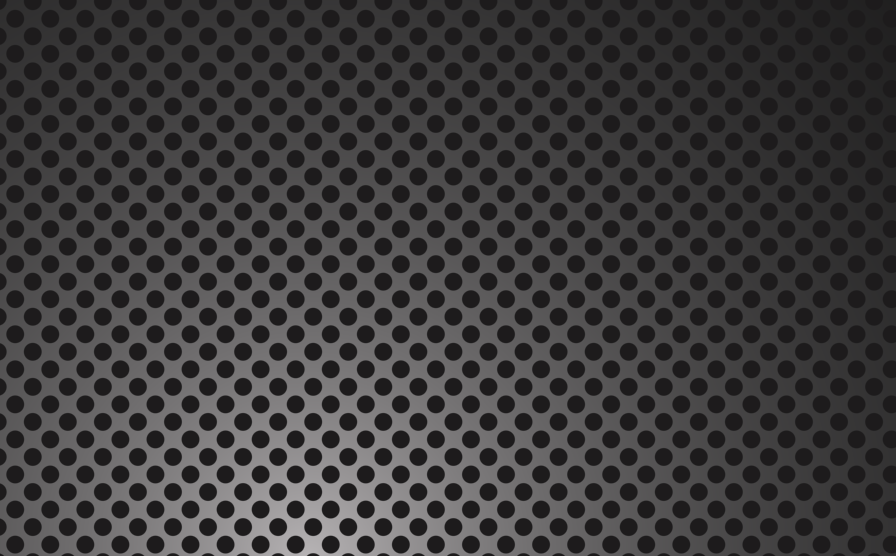
Reproduce this pattern procedurally as a Shadertoy shader.

```glsl
// Perforated dark metal sheet: round holes on a staggered square lattice,
// lit by a soft glow that spreads from the bottom edge and fades exponentially.
// All lengths are in canvas heights.

const float PITCH = 0.06305;                 // spacing of holes within a row
const float HOLE_RADIUS = 0.0160;
const vec2 LATTICE_ORIGIN = vec2(0.0274, 0.0205);
const vec2 GLOW_CENTRE = vec2(0.555, -0.005);
const vec3 METAL_TINT = vec3(1.0, 0.982, 0.990);
const vec3 HOLE_COLOUR = vec3(0.112, 0.107, 0.110);

// Distance to the nearest point of a square grid
float gridDistance(vec2 p, float pitch) {
    return length((fract(p / pitch + 0.5) - 0.5) * pitch);
}

// Signed distance to holes on two grids offset by half a pitch
float holeDistance(vec2 p, float pitch, float radius) {
    float even = gridDistance(p, pitch);
    float odd = gridDistance(p + 0.5 * pitch, pitch);
    return min(even, odd) - radius;
}

// Radial glow with exponential falloff
float glow(vec2 p, vec2 centre, float peak, float falloff) {
    return peak * exp(-falloff * length(p - centre));
}

void mainImage(out vec4 fragColor, in vec2 fragCoord) {
    vec2 p = fragCoord / iResolution.y;
    float edge = 0.8 / iResolution.y;

    // Lit sheet
    vec3 metal = METAL_TINT * glow(p, GLOW_CENTRE, 0.72, 1.2);

    // Punched holes
    float d = holeDistance(p - LATTICE_ORIGIN, PITCH, HOLE_RADIUS);
    float sheet = smoothstep(-edge, edge, d);

    fragColor = vec4(mix(HOLE_COLOUR, metal, sheet), 1.0);
}
```
